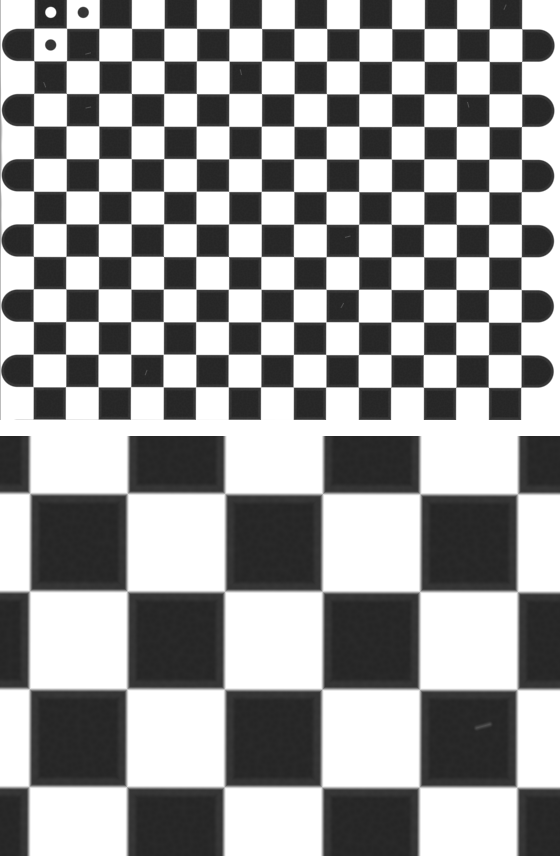
Top: the whole. Bottom: its middle third, enlarged.
Give the GLSL for this pattern, as a WebGL 2 fragment shader.

```glsl
#version 300 es
precision highp float;

uniform vec2 u_resolution;
out vec4 outColor;

// Lengths on the canvas are in canvas heights
const vec2 PITCH = vec2(0.07743, 0.0776);
const vec2 GRID_ORIGIN = vec2(0.0797, 1.0095);  // upper left corner of cell (0, 0)
const vec2 SKEW = vec2(0.0025, 0.0013);         // lean of columns, tilt of rows
const float LAST_COLUMN = 15.0;                 // columns -1 and 15 carry round caps

// Lengths on the board are in cells
const float HALF_SIDE = 0.493;
const float EDGE_SOFTNESS = 0.027;
const float RIM_WIDTH = 0.085;
const float DOT_RADIUS = 0.17;
const float GRAIN_SCALE = 14.0;
const float SCRATCH_CHANCE = 0.08;
const float SCRATCH_WIDTH = 0.012;

const vec3 PAPER = vec3(1.0);
const vec3 INK = vec3(0.155);
const vec3 INK_RIM = vec3(0.21);
const vec3 SCRATCH = vec3(0.48);
const vec3 SHADOW = vec3(0.60);
const float GRAIN_AMOUNT = 0.018;

vec2 hash2(vec2 p) {
    vec3 q = fract(p.xyx * vec3(0.1031, 0.1030, 0.0973));
    q += dot(q, q.yzx + 33.33);
    return fract((q.xx + q.yz) * q.zy);
}

// Distance to the nearest scattered feature point
float cellular(vec2 p) {
    vec2 base = floor(p);
    float nearest = 2.0;
    for (int j = -1; j <= 1; j++) {
        for (int i = -1; i <= 1; i++) {
            vec2 cell = base + vec2(i, j);
            nearest = min(nearest, length(p - cell - hash2(cell)));
        }
    }
    return nearest;
}

float segmentDistance(vec2 p, vec2 a, vec2 b) {
    vec2 ab = b - a;
    return length(p - a - ab * clamp(dot(p - a, ab) / dot(ab, ab), 0.0, 1.0));
}

// Signed distance to one dark cell; end columns bulge outward
float darkCell(vec2 board, vec2 cell) {
    bool isLight = mod(cell.x + cell.y, 2.0) > 0.5;
    if (isLight || cell.x < -1.0 || cell.x > LAST_COLUMN) return 1.0;
    vec2 f = board - cell - 0.5;
    bool onCap = (cell.x < 0.0 && f.x < 0.0) || (cell.x == LAST_COLUMN && f.x > 0.0);
    return (onCap ? length(f) : max(abs(f.x), abs(f.y))) - HALF_SIDE;
}

float checkerDistance(vec2 board) {
    vec2 base = floor(board - 0.5);
    float d = 1.0;
    for (int j = 0; j < 2; j++)
        for (int i = 0; i < 2; i++)
            d = min(d, darkCell(board, base + vec2(i, j)));
    return d;
}

// Marker dots in the three cells around the upper left corner
float dotDistance(vec2 board) {
    float d = 1.0;
    for (int i = 0; i < 3; i++) {
        vec2 center = vec2(i == 1, i == 2) + 0.5;
        d = min(d, length(board - center) - DOT_RADIUS);
    }
    return d;
}

// Short pale tick in a few random cells
float scratchMask(vec2 board, float soft) {
    vec2 cell = floor(board);
    vec2 place = hash2(cell + 41.0);
    vec2 start = 0.25 + 0.5 * place;
    float angle = 1.0 + 2.0 * place.x;
    vec2 stroke = 0.14 * vec2(cos(angle), sin(angle));
    float d = segmentDistance(fract(board), start, start + stroke) - SCRATCH_WIDTH;
    return step(hash2(cell + 7.0).x, SCRATCH_CHANCE) * (1.0 - smoothstep(-soft, soft, d));
}

void main() {
    vec2 p = gl_FragCoord.xy / u_resolution.y;
    vec2 origin = GRID_ORIGIN + SKEW * vec2(p.y, -p.x);
    vec2 board = vec2(p.x - origin.x, origin.y - p.y) / PITCH;
    float soft = max(EDGE_SOFTNESS, 0.7 / (u_resolution.y * PITCH.y));

    // Checks, inverted inside the dots
    float check = checkerDistance(board);
    float dots = dotDistance(board);
    float ink = 1.0 - smoothstep(-soft, soft, check);
    ink = mix(ink, 1.0 - ink, 1.0 - smoothstep(-soft, soft, dots));

    // Ink tone with lighter rim, grain and scratches
    float rim = smoothstep(-RIM_WIDTH - 0.03, -RIM_WIDTH + 0.03, check);
    vec3 inkColor = mix(INK, INK_RIM, rim);
    inkColor += GRAIN_AMOUNT * (cellular(board * GRAIN_SCALE) - 0.45);
    inkColor = mix(inkColor, SCRATCH, 0.6 * scratchMask(board, soft));

    // Uneven shadow along the left border
    float wave = 0.5 + 0.3 * sin(p.y * 31.0) + 0.2 * sin(p.y * 73.0 + 1.0);
    float bulge = smoothstep(0.35, 0.5, p.y) * (1.0 - smoothstep(0.7, 0.85, p.y));
    float shadowWidth = 0.003 + 0.006 * bulge * wave;
    vec3 paperColor = mix(SHADOW, PAPER, smoothstep(0.0, shadowWidth, p.x));

    outColor = vec4(mix(paperColor, inkColor, ink), 1.0);
}
```
